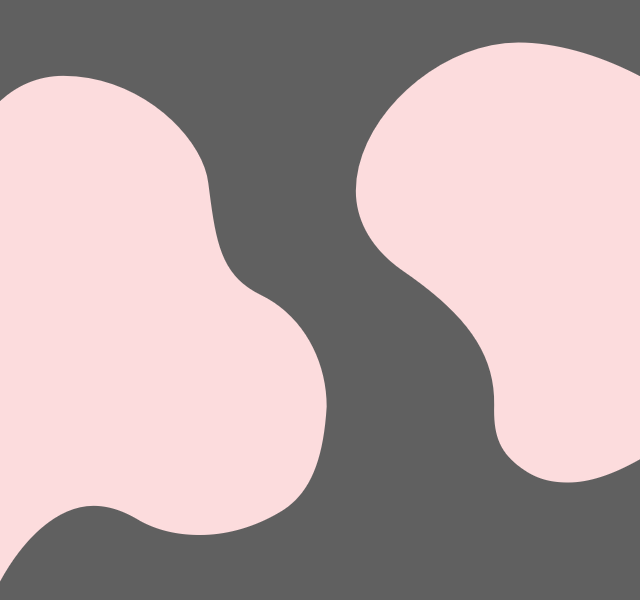
This background is drawn by a Shadertoy shader. Its source:

```glsl
// Two soft pink blobs on a flat grey ground, both running off the canvas sides.
// Each outline is a chain of cubic curves, flattened into short chords; the
// nearest chord gives the edge distance and ray crossings give the inside.

#define PINK vec3(0.988, 0.863, 0.867)
#define GREY vec3(0.378)
#define UNITS_HIGH 720.0   // canvas height in drawing units
#define CHORDS 18          // straight pieces per curve
#define EDGE_SOFTNESS 1.0  // edge width in screen pixels

vec2 point;        // position being shaded
vec2 pen;          // end of the outline drawn so far
float edgeDist2;   // squared distance to the nearest outline
float side;        // +1 outside, -1 inside

// Adds a straight piece to the outline.
void lineTo(vec2 end) {
    vec2 along = end - pen;
    vec2 rel = point - pen;
    float h = clamp(dot(rel, along) / dot(along, along), 0.0, 1.0);
    vec2 gap = rel - along * h;
    edgeDist2 = min(edgeDist2, dot(gap, gap));

    // A ray to the right flips the side at every crossing.
    bool spans = (pen.y > point.y) != (end.y > point.y);
    if (spans && rel.x < along.x * rel.y / along.y) side = -side;
    pen = end;
}

// Adds a cubic curve with two control points.
void curveTo(vec2 c1, vec2 c2, vec2 end) {
    vec2 start = pen;
    for (int i = 1; i <= CHORDS; i++) {
        float t = float(i) / float(CHORDS);
        float s = 1.0 - t;
        lineTo(s * s * s * start + 3.0 * s * s * t * c1
             + 3.0 * s * t * t * c2 + t * t * t * end);
    }
}

// Outline open to the left, where no rightward ray can meet it.
void leftBlob() {
    pen = vec2(-10, 132);
    curveTo(vec2(12, 106), vec2(42, 91), vec2(76, 91));
    curveTo(vec2(170, 91), vec2(244, 166), vec2(250, 220));
    curveTo(vec2(259, 290), vec2(264, 330), vec2(313, 354));
    curveTo(vec2(363, 378), vec2(392, 432), vec2(392, 488));
    curveTo(vec2(388, 553), vec2(372, 591), vec2(340, 612));
    curveTo(vec2(308, 632), vec2(273, 642), vec2(240, 642));
    curveTo(vec2(214, 642), vec2(190, 637), vec2(168, 625));
    curveTo(vec2(150, 614), vec2(132, 607), vec2(112, 607));
    curveTo(vec2(64, 607), vec2(18, 656), vec2(-10, 718));
}

// Outline closed by a straight line beyond the right side.
void rightBlob() {
    pen = vec2(780, 98);
    curveTo(vec2(729, 69), vec2(672, 51), vec2(622, 51));
    curveTo(vec2(526, 51), vec2(427, 142), vec2(427, 229));
    curveTo(vec2(427, 267), vec2(448, 300), vec2(482, 324));
    curveTo(vec2(558, 376), vec2(594, 423), vec2(593, 486));
    curveTo(vec2(592, 523), vec2(599, 545), vec2(632, 566));
    curveTo(vec2(648, 576), vec2(664, 579), vec2(682, 579));
    curveTo(vec2(709, 579), vec2(741, 568), vec2(780, 544));
    lineTo(vec2(780, 98));
}

void mainImage(out vec4 fragColor, in vec2 fragCoord) {
    // Drawing units, with y measured down from the top edge.
    float unitsPerPixel = UNITS_HIGH / iResolution.y;
    point = vec2(fragCoord.x, iResolution.y - fragCoord.y) * unitsPerPixel;

    edgeDist2 = 1e9;
    side = 1.0;
    leftBlob();
    rightBlob();

    // Signed distance in pixels sets the smooth coverage.
    float dist = side * sqrt(edgeDist2) / unitsPerPixel;
    float coverage = clamp(0.5 - dist / EDGE_SOFTNESS, 0.0, 1.0);
    fragColor = vec4(mix(GREY, PINK, coverage), 1.0);
}
```
